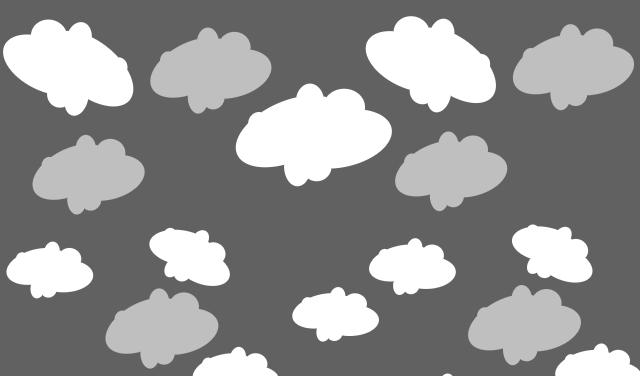
Reproduce this pattern procedurally as a Shadertoy shader.

```glsl
// Flat white and light grey clouds drifting over a dark grey sky.
// Each cloud is a union of two tilted ellipses and five round bumps; a slightly
// rising repeat copies the scattered clouds, with a few single ones between.

const vec3 SKY = vec3(0.38);
const vec3 GREY = vec3(0.75);
const vec3 WHITE = vec3(1.0);
const vec2 REPEAT_STEP = vec2(0.9644, 0.009);
const int COPIES = 2;

// Cloud placement: centre x, centre y, width (negative mirrors), angle
const vec4 GREY_CLOUDS[3] = vec4[3](
    vec4(0.558, 0.813, 0.322, 0.0),
    vec4(0.233, 0.536, 0.298, 0.0),
    vec4(0.428, 0.127, 0.300, 0.0));
const vec4 WHITE_CLOUDS[5] = vec4[5](
    vec4(0.187, 0.822, -0.362, -0.23),
    vec4(0.132, 0.280, 0.229, -0.19),
    vec4(0.507, 0.318, 0.231, -0.60),
    vec4(0.627, 0.000, 0.229, -0.19),
    vec4(0.218, -0.080, 0.229, -0.19));
const vec4 SINGLE_CLOUDS[2] = vec4[2](
    vec4(0.831, 0.642, 0.415, 0.0),
    vec4(0.892, 0.162, 0.229, -0.19));

// Bumps around a cloud of unit width: centre, radii
const vec4 BUMPS[5] = vec4[5](
    vec4(-0.016, 0.209, 0.091, 0.118),
    vec4(0.203, 0.176, 0.134, 0.118),
    vec4(-0.342, 0.070, 0.070, 0.075),
    vec4(-0.096, -0.203, 0.086, 0.128),
    vec4(0.027, -0.203, 0.096, 0.096));

// Turns p by -angle, into the frame of a shape rotated by angle
vec2 toFrame(vec2 p, float angle) {
    float c = cos(angle), s = sin(angle);
    return vec2(c * p.x + s * p.y, c * p.y - s * p.x);
}

// Approximate signed distance to an ellipse
float ellipseDist(vec2 p, vec2 radii) {
    float k = length(p / radii);
    float slope = length(p / (radii * radii));
    return k * (k - 1.0) / max(slope, 1e-3);
}

// Signed distance to one placed cloud
float cloudDist(vec2 p, vec4 place, float stretch) {
    float size = abs(place.z);
    vec2 q = toFrame(p - place.xy, place.w) / vec2(place.z, size * stretch);
    float left = ellipseDist(toFrame(q - vec2(-0.150, 0.021), 0.42), vec2(0.364, 0.193));
    float right = ellipseDist(toFrame(q - vec2(0.182, -0.027), 0.21), vec2(0.332, 0.182));
    float d = min(left, right);
    for (int i = 0; i < BUMPS.length(); i++) {
        d = min(d, ellipseDist(q - BUMPS[i].xy, BUMPS[i].zw));
    }
    return d * size;
}

// Coverage of a shape with an edge one pixel wide
float coverage(float d, float pixel) {
    return clamp(0.5 - d / pixel, 0.0, 1.0);
}

void mainImage(out vec4 fragColor, in vec2 fragCoord) {
    vec2 p = fragCoord / iResolution.y;
    float pixel = 1.0 / iResolution.y;
    float greyDist = 1e3;
    float whiteDist = 1e3;

    // Repeated clouds
    for (int n = 0; n < COPIES; n++) {
        vec2 q = p - float(n) * REPEAT_STEP;
        for (int i = 0; i < GREY_CLOUDS.length(); i++) {
            greyDist = min(greyDist, cloudDist(q, GREY_CLOUDS[i], 1.08));
        }
        for (int i = 0; i < WHITE_CLOUDS.length(); i++) {
            whiteDist = min(whiteDist, cloudDist(q, WHITE_CLOUDS[i], 1.04));
        }
    }

    // Single clouds
    for (int i = 0; i < SINGLE_CLOUDS.length(); i++) {
        whiteDist = min(whiteDist, cloudDist(p, SINGLE_CLOUDS[i], 1.0));
    }

    vec3 color = mix(SKY, GREY, coverage(greyDist, pixel));
    color = mix(color, WHITE, coverage(whiteDist, pixel));
    fragColor = vec4(color, 1.0);
}
```
